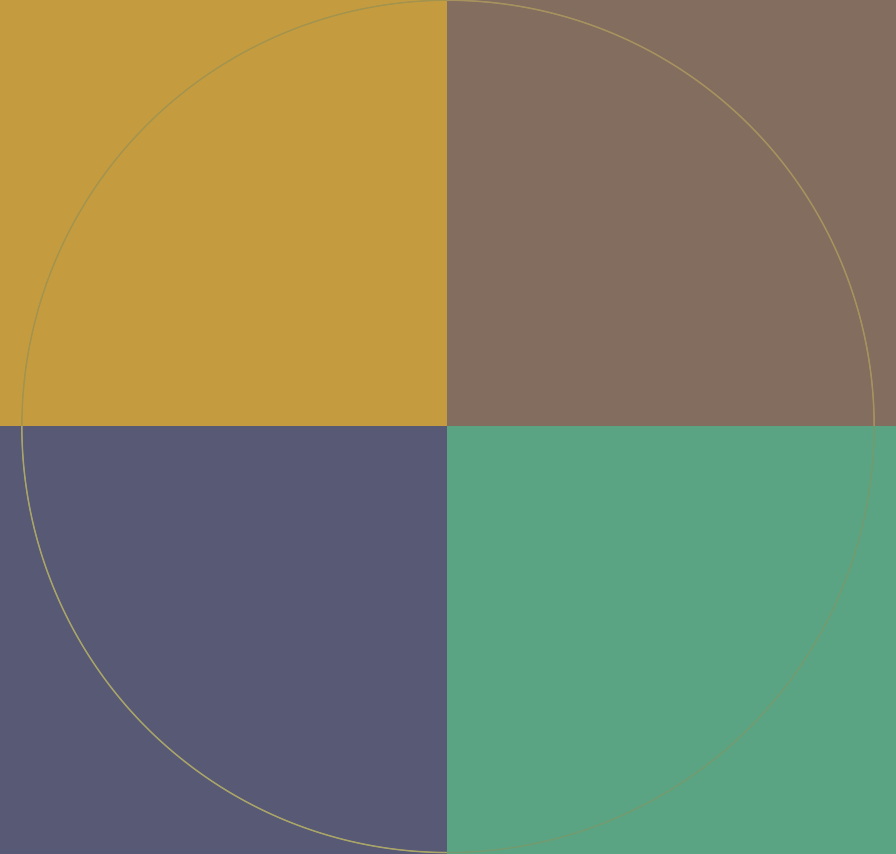
This background is drawn by a Shadertoy shader. Its source:

```glsl
// Four flat colour quadrants meeting near the centre, with a hairline ring
// that spans the full height. Quadrants are blended by two smooth steps; the
// ring is a circle distance whose tint changes with the quadrant beneath it.

// Picks one of four colours from the right (side.x) and upper (side.y) weights.
vec3 quadrantColor(vec2 side, vec3 lowerLeft, vec3 lowerRight, vec3 upperLeft, vec3 upperRight) {
    return mix(mix(lowerLeft, lowerRight, side.x), mix(upperLeft, upperRight, side.x), side.y);
}

void mainImage(out vec4 fragColor, in vec2 fragCoord) {
    vec2 uv = fragCoord / iResolution.xy;
    vec2 pixel = 1.0 / iResolution.xy;

    // Quadrants
    vec2 side = smoothstep(-0.5 * pixel, 0.5 * pixel, uv - vec2(0.4988, 0.5012));
    vec3 color = quadrantColor(side,
        vec3(0.345, 0.350, 0.459), vec3(0.357, 0.643, 0.514),
        vec3(0.769, 0.612, 0.247), vec3(0.510, 0.427, 0.373));

    // Hairline ring, in units of the canvas height
    vec2 p = (fragCoord - iResolution.xy * vec2(0.5, 0.5007)) / iResolution.y;
    float ringDistance = abs(length(p) - 0.499);
    float ring = 1.0 - smoothstep(0.0003, 0.0003 + 1.1 * pixel.y, ringDistance);
    vec3 ringColor = quadrantColor(side,
        vec3(0.72, 0.70, 0.40), vec3(0.46, 0.60, 0.42),
        vec3(0.62, 0.57, 0.31), vec3(0.68, 0.60, 0.37));

    fragColor = vec4(mix(color, ringColor, 0.85 * ring), 1.0);
}
```
